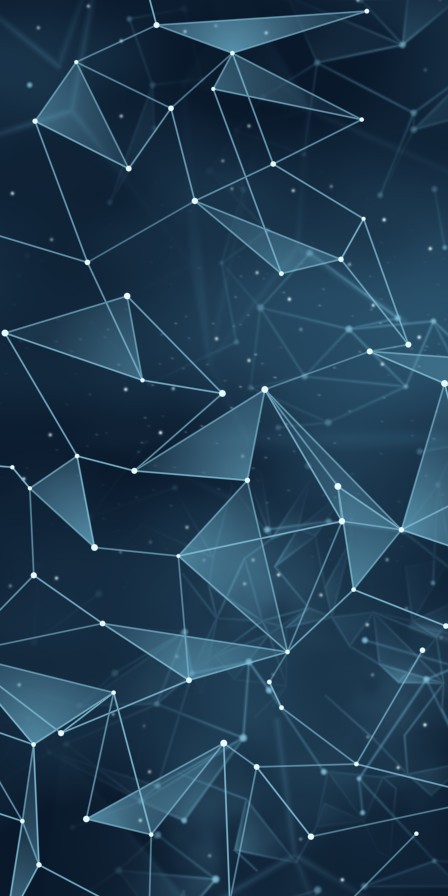
Reproduce this background procedurally as a Shadertoy shader.

```glsl
const vec3 NIGHT = vec3(0.036, 0.094, 0.168);
const vec3 HAZE = vec3(0.180, 0.350, 0.455);
const vec3 FACET = vec3(0.43, 0.70, 0.81);
const vec3 THREAD = vec3(0.52, 0.77, 0.86);
const vec3 SPARK = vec3(0.90, 0.98, 1.00);
const float NODE_RADIUS = 0.0072;
const float THREAD_HALF_WIDTH = 0.0019;
const float GAP_SHARE = 0.27;    // cells without a node
const float FACET_SHARE = 0.45;  // nodes that carry a filled triangle
const float THREAD_SHARE = 0.75;

float hash(vec2 p) {
    vec3 q = fract(p.xyx * vec3(0.1031, 0.1030, 0.0973));
    q += dot(q, q.yzx + 33.33);
    return fract((q.x + q.y) * q.z);
}
vec2 hash2(vec2 p) { return vec2(hash(p + 3.7), hash(p + 91.3)); }
float noise(vec2 p) {
    vec2 i = floor(p), f = fract(p);
    f = f * f * (3.0 - 2.0 * f);
    return mix(mix(hash(i), hash(i + vec2(1, 0)), f.x),
               mix(hash(i + vec2(0, 1)), hash(i + 1.0), f.x), f.y);
}
float fbm(vec2 p) { return 0.6 * noise(p) + 0.28 * noise(p * 2.1 + 7.0) + 0.12 * noise(p * 4.3 + 19.0); }
float blob(vec2 p, vec2 center, vec2 radius) { p = (p - center) / radius; return exp(-dot(p, p)); }
mat2 rotation(float a) { return mat2(cos(a), sin(a), -sin(a), cos(a)); }

float segment(vec2 p, vec2 a, vec2 b) {
    vec2 e = b - a, w = p - a;
    return length(w - e * clamp(dot(w, e) / dot(e, e), 0.0, 1.0));
}
float side(vec2 p, vec2 a, vec2 b) { return determinant(mat2(b - a, p - a)); }
// Signed distance, negative inside
float triangle(vec2 p, vec2 a, vec2 b, vec2 c) {
    float inside = sign(side(c, a, b));
    inside = min(min(inside * side(p, a, b), inside * side(p, b, c)), inside * side(p, c, a));
    float d = min(min(segment(p, a, b), segment(p, b, c)), segment(p, c, a));
    return inside > 0.0 ? -d : d;
}
float disc(float d, float radius, float soft) { return 1.0 - smoothstep(radius - soft, radius + soft, d); }

vec2 node(vec2 cell) { return cell + 0.06 + 0.88 * hash2(cell); }
bool alive(vec2 cell) { return hash(cell + 51.0) > GAP_SHARE + 0.6 * (noise(cell * 0.45) - 0.5); }
vec2 partner(vec2 cell, float k) {
    vec2 o = floor(hash2(cell + 7.3 * k + 13.0) * vec2(3, 2)) - vec2(1, 0);
    return cell + (o == vec2(0) ? vec2(1, 0) : o);
}

// Returns thread, facet and node coverage
vec3 plexus(vec2 uv, float size, float blur, float angle, float seed) {
    vec2 p = rotation(angle) * uv / size + seed;
    float soft = max(blur, 0.65 / iResolution.x) / size, width = THREAD_HALF_WIDTH / size;
    vec3 cover = vec3(0);
    for (int n = 0; n < 6; n++) {
        vec2 cell = floor(p) + vec2(n % 3 - 1, n / 3 - 1);
        if (!alive(cell)) continue;
        vec2 a = node(cell);
        float radius = NODE_RADIUS / size * (0.6 + 0.5 * hash(cell + 5.0));
        cover.z = max(cover.z, disc(length(p - a), radius, soft));
        for (float k = 0.0; k < 3.0; k++) {
            vec2 other = partner(cell, k);
            float strength = hash(cell + 23.0 + k);
            if (!alive(other) || strength > THREAD_SHARE) continue;
            float thread = disc(segment(p, a, node(other)), width, soft);
            cover.x = max(cover.x, thread * (1.0 - 0.7 * strength));
        }
        vec2 c1 = partner(cell, 0.0), c2 = partner(cell, 1.0);
        if (c1 == c2 || !alive(c1) || !alive(c2) || hash(cell + 71.0) > FACET_SHARE) continue;
        float d = triangle(p, a, node(c1), node(c2));
        float fade = mix(1.0, 0.25, clamp(length(p - a) / 1.3, 0.0, 1.0));
        cover.y += (1.0 - cover.y) * disc(d, 0.0, soft) * fade * (0.4 + 0.6 * hash(cell + 83.0));
        cover.x = max(cover.x, 0.7 * disc(abs(d), width, soft));
    }
    return cover;
}

float stars(vec2 uv, float size, float radius, float share) {
    vec2 p = uv / size, cell = floor(p);
    float d = length(p - cell - 0.12 - 0.76 * hash2(cell + 211.0)) * size / radius;
    return exp(-d * d) * step(hash(cell + 301.0), share) * (0.2 + 0.8 * hash(cell + 401.0));
}

void mainImage(out vec4 fragColor, in vec2 fragCoord) {
    vec2 uv = fragCoord / iResolution.x;
    // Hazy depth with a faint horizontal streak
    float haze = 1.1 * fbm(uv * vec2(1.6, 2.2) + 4.0) - 0.42;
    haze += 0.55 * blob(uv, vec2(0.88, 1.22), vec2(0.42, 0.3));
    haze += 0.42 * blob(uv, vec2(0.75, 0.5), vec2(0.36, 0.42));
    haze += 0.16 * blob(uv, vec2(0.9, 1.02), vec2(0.5, 0.02));
    vec3 color = mix(NIGHT, HAZE, clamp(haze, 0.0, 1.0));
    // Out-of-focus webs and shards gather in clusters
    float core = blob(uv, vec2(0.58, 0.7), vec2(0.16, 0.15))
        + blob(uv, vec2(0.9, 0.42), vec2(0.17, 0.2)) + blob(uv, vec2(0.52, 0.12), vec2(0.15, 0.2));
    float cluster = core + blob(uv, vec2(0.75, 0.4), vec2(0.4, 0.4))
        + blob(uv, vec2(0.9, 1.3), vec2(0.35, 0.25)) + blob(uv, vec2(0.1, 1.85), vec2(0.2, 0.25))
        + 0.8 * blob(uv, vec2(0.88, 1.85), vec2(0.2, 0.15));
    cluster = min(cluster, 1.0);
    vec3 back = plexus(uv, 0.26, 0.014, 0.9, 40.0);
    vec3 middle = plexus(uv, 0.135, 0.005, -0.5, 90.0);
    vec3 shards = plexus(uv, 0.085, 0.004, 1.3, 130.0);
    color = mix(color, FACET, 0.22 * core * smoothstep(0.2, 0.8, fbm(uv * 7.0)));
    color = mix(color, FACET, cluster * min(0.6 * back.y + 0.4 * back.x, 0.75));
    color = mix(color, FACET, cluster * min(0.5 * middle.y + 0.6 * middle.x, 0.8));
    color = mix(color, FACET, min(core, 1.0) * min(0.5 * shards.y + 0.5 * shards.x, 0.8));
    color = mix(color, THREAD, cluster * 0.85 * middle.z);
    // Drifting dust and stars
    float band = blob(uv, vec2(0.6, 1.12), vec2(0.5, 0.28));
    color += 0.25 * band * stars(rotation(0.15) * uv * vec2(0.7, 1.0), 0.026, 0.0026, 0.22);
    color = mix(color, SPARK, 0.85 * stars(rotation(0.6) * uv, 0.09, 0.0042, 0.22));
    // Sharp foreground web
    vec3 front = plexus(uv, 0.185, 0.0018, 0.45, 17.0);
    color = mix(color, FACET, 0.85 * front.y);
    color = mix(color, THREAD, 0.92 * front.x);
    fragColor = vec4(mix(color, SPARK, front.z), 1.0);
}
```
